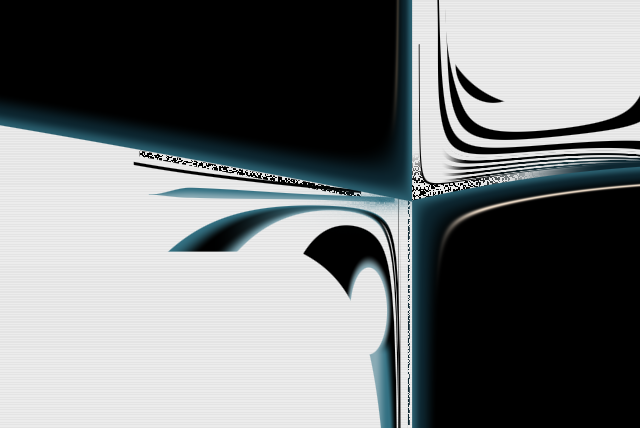
A Shadertoy shader for this background:

```glsl
// Four quadrants meet at a saddle: two dark fields with teal rims, two white
// fields crossed by bent bands. Hyperbola-like level sets shape the rims and
// right-hand bands; power curves shape the arcs. Units: 1/512 canvas height.

const vec3 DEEP = vec3(.05, .15, .19);
const vec3 TEAL = vec3(.20, .44, .51);
const vec3 PALE = vec3(.54, .67, .71);

float hash(vec2 p) {
    return fract(sin(dot(p, vec2(12.9898, 78.233))) * 43758.5453);
}

// Antialiased coverage of the area where d > 0
float fill(float d) {
    return clamp(.5 + d / (fwidth(d) + 1e-4), 0., 1.);
}

float band(float x, float lo, float hi) {
    return fill(x - lo) * fill(hi - x);
}

// Level of the rounded corner a/u + b/v = 1/level
float corner(float u, float v, float a, float b) {
    return 1. / (a / max(u, .01) + b / max(v, .01));
}

// Teal rim fading into black
vec3 rim(float s) {
    return DEEP * smoothstep(1.25, .45, s) + (TEAL - DEEP) * .75 * smoothstep(.55, 0., s);
}

// Arc edge: a steep limb at u = c and a droop at u = far
float arcEdge(float u, float c, float a, float droop, float far, float n) {
    return a / max(u - c, .01) + droop * pow(max(u, 0.) / far, n);
}

vec3 upperLeft(float u, float v) {
    float s = corner(u, v, 14., 30.);
    float seam = exp(-pow((s - 1.) / .09, 2.)) * smoothstep(60., 160., v) * smoothstep(60., 20., u);
    return rim(s) + vec3(.2, .16, .12) * seam;
}

vec3 lowerRight(float u, float v) {
    float s = corner(u, v, 25., 20.);
    float line = exp(-pow((s - 1.) / .06, 2.)) * smoothstep(130., 15., v - .12 * u);
    return rim(s * 1.1) + vec3(.9, .82, .74) * line * smoothstep(15., 90., u);
}

vec3 upperRight(vec2 p, float v, vec3 white, float grain) {
    float u = p.x, t = u / 276.;
    float bent = v / max(1. + .021 * (v - 35.) * t * t, .2);
    float s = corner(u, bent, 34., 36.);
    // Two broad bands that taper toward the top
    float ink = band(s, .95 + .04 * smoothstep(100., 200., v), 1.08 - .065 * t - .09 * smoothstep(100., 200., v));
    ink = max(ink, band(s, .74 + .06 * smoothstep(100., 220., v), .84));
    // Fine stripes below them, and a thin inner contour
    float stripes = fill(sin(s * 62. + 1.) - .1) * band(s, .28, .69) * smoothstep(35., 70., u);
    ink = max(ink, stripes);
    ink = max(ink, band(s, .25, .275) * fill(185. - v));
    // Speckle along the saddle
    float dust = step(.55, grain) * fill(.27 - s) * smoothstep(60., 15., v) * smoothstep(170., 60., u);
    ink = max(ink, dust);
    // Crescent: one disc minus another
    ink = max(ink, fill(45. - length(p - vec2(98, 162))) * fill(length(p - vec2(145, 224.5)) - 111.));
    vec3 inkColor = TEAL * .6 * smoothstep(.7, .3, s) * smoothstep(60., 200., u);
    vec3 col = mix(white, inkColor, ink);
    return mix(col, DEEP, smoothstep(14., 4., v) * smoothstep(100., 230., u));
}

vec3 lowerLeft(vec2 p, float below, vec3 white, float grain) {
    float u = -p.x, v = -p.y;
    vec3 col = white;
    // Speckled seam and a thin wedge beneath it
    float seam = band(below, 1., 8.) * step(.45, grain) * band(u, 60., 325.);
    float wedge = v + 5. + .098 * u + 7. * pow(max(u, 0.) / 332., 4.);
    seam = max(seam, fill(1.8 - abs(wedge)) * band(u, 60., 332.));
    col = mix(col, vec3(0), seam);
    // Teal streak with a pointed tip
    float halfWidth = (3. + 3. * smoothstep(100., 260., u)) * smoothstep(314., 265., u);
    float offset = v + .036 * u - 4. * smoothstep(260., 314., u);
    float streak = fill(halfWidth - abs(offset)) * band(u, 20., 314.);
    col = mix(col, mix(TEAL, PALE, smoothstep(-6., 6., offset)), streak);
    // Everything lower left of this curve stays white
    float inside = fill(8. + 7700. / max(v, 1.) - u);
    // Long arc
    float top = arcEdge(u, 11., 500., 50., 280., 4.5);
    float bottom = arcEdge(u, 13., 750., 58., 209., 4.);
    float t = clamp((v - top) / max(bottom - top, .1), 0., 1.);
    float dark = smoothstep(0., .3, t) * smoothstep(1., .5, t);
    float spread = smoothstep(35., 70., u) * smoothstep(240., 110., u);
    vec3 arc = mix(mix(TEAL, PALE, t * t), vec3(0), dark * (1. - .8 * spread));
    float limb = smoothstep(40., 24., u);
    arc = mix(arc, mix(vec3(0), white, band(t, .4, .6)), limb);
    col = mix(col, arc, fill(v - top) * fill(bottom - v) * fill(61. - v + 400. * limb));
    // Short arc enclosing a pale bump
    float d = v - 12. - arcEdge(u, 14., 900., 45., 130., 5.);
    float bump = length((vec2(u, v) - vec2(51, 132)) / vec2(22, 52));
    vec3 body = mix(PALE, vec3(0), smoothstep(1., 1.3, bump));
    float tail = smoothstep(160., 185., v) * smoothstep(2., 14., d * u * u / 9000.);
    body = mix(body, mix(TEAL, PALE, smoothstep(28., 44., u)), tail);
    body = mix(body, white, fill(1. - bump));
    col = mix(col, body, fill(d) * inside);
    // Dashed contour beside the axis, and teal haze at the saddle
    col = mix(col, DEEP, fill(1. - abs(u - 3.)) * step(.4, grain));
    float haze = exp(-length((p + vec2(34, 0)) * vec2(.035, .13)));
    return mix(col, TEAL, haze * (.6 + .4 * grain));
}

void mainImage(out vec4 fragColor, in vec2 fragCoord) {
    vec2 canvas = fragCoord / iResolution.y * 512.;
    vec2 p = canvas - vec2(492, 272);
    float grain = hash(floor(canvas / 1.5));
    vec3 white = vec3(.895 + .03 * step(.5, fract(canvas.y / 3.)));
    // Gently curved axes on either side of the saddle
    float aboveLeft = p.y + 1. + .2 * p.x + .00003 * p.x * p.x;
    float aboveRight = p.y - .23 * p.x + .0003 * p.x * p.x;
    vec3 left = mix(lowerLeft(p, -aboveLeft, white, grain), upperLeft(-p.x, aboveLeft), fill(aboveLeft));
    vec3 right = mix(lowerRight(p.x, -aboveRight), upperRight(p, aboveRight, white, grain), fill(aboveRight));
    fragColor = vec4(mix(left, right, fill(p.x - 1.)), 1);
}
```
